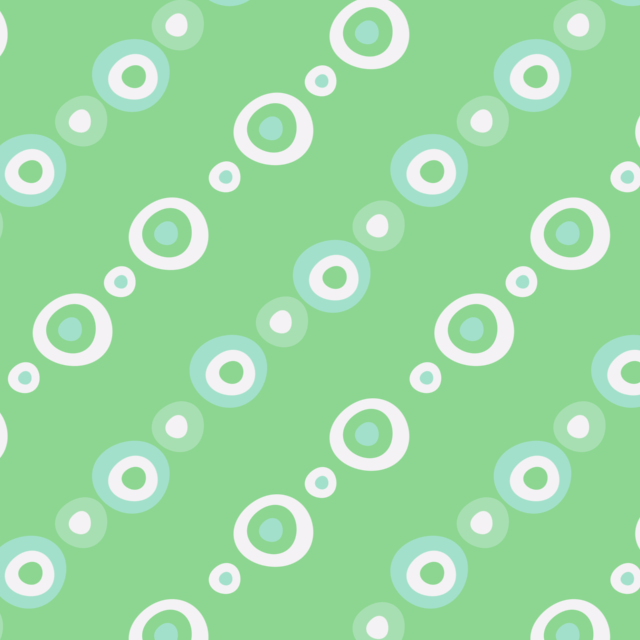
This pattern is drawn by a WebGL 2 fragment shader. Its source:

```glsl
#version 300 es
precision highp float;

uniform vec2 u_resolution;
out vec4 fragColor;

const vec3 GREEN = vec3(0.55, 0.84, 0.57);
const vec3 WHITE = vec3(0.955, 0.95, 0.955);
const vec3 TEAL = vec3(0.64, 0.88, 0.80);
const vec3 PALE = vec3(0.66, 0.875, 0.70);

// Half the tile side; each band of motifs shifts sideways by this much
const float HALF_TILE = 0.3138;

// Offset from the nearest copy of a motif on the staggered lattice
vec2 latticeOffset(vec2 p, vec2 center, float halfTile) {
  vec2 d = p - center;
  d -= halfTile * round(d.y / halfTile);
  d.x -= 2.0 * halfTile * round(d.x / (2.0 * halfTile));
  return d;
}

// Approximate distance to a hand-cut ellipse with three soft lobes
float blob(vec2 d, vec2 radii, float lobeAngle, float wobble) {
  vec2 q = d / radii;
  float angle = atan(q.y, q.x);
  float edge = 1.0 + wobble * cos(3.0 * (angle - radians(lobeAngle)))
             + 0.6 * wobble * sin(2.0 * angle);
  return (length(q) - edge) * min(radii.x, radii.y);
}

vec3 paint(vec3 base, vec3 ink, float dist, float aa) {
  return mix(base, ink, smoothstep(aa, -aa, dist));
}

// Teal disc carrying a white ring
vec3 tealRing(vec3 color, vec2 d, float aa) {
  color = paint(color, TEAL, blob(d - vec2(-0.0043, 0.0026), vec2(0.0605, 0.0568), 45.0, 0.022), aa);
  color = paint(color, WHITE, blob(d - vec2(-0.001, -0.001), vec2(0.0386, 0.0355), 75.0, 0.03), aa);
  return paint(color, GREEN, blob(d, vec2(0.0189, 0.0178), 60.0, 0.03), aa);
}

// Pale disc with a white dot
vec3 paleDot(vec3 color, vec2 d, float aa) {
  color = paint(color, PALE, blob(d, vec2(0.0407, 0.0395), 60.0, 0.03), aa);
  return paint(color, WHITE, blob(d - vec2(-0.0026, -0.0003), vec2(0.0172, 0.018), 70.0, 0.045), aa);
}

// Wide white ring with a teal centre
vec3 whiteRing(vec3 color, vec2 d, float aa) {
  color = paint(color, WHITE, blob(d, vec2(0.0622, 0.0566), 75.0, 0.025), aa);
  color = paint(color, GREEN, blob(d - vec2(-0.0026, 0.0023), vec2(0.0387, 0.0384), 65.0, 0.03), aa);
  return paint(color, TEAL, blob(d - vec2(-0.0046, 0.0016), vec2(0.0185), 70.0, 0.035), aa);
}

// Small white bead with a teal centre
vec3 whiteBead(vec3 color, vec2 d, float aa) {
  color = paint(color, WHITE, blob(d, vec2(0.0247, 0.0241), 70.0, 0.03), aa);
  return paint(color, TEAL, blob(d - vec2(0.0013, 0.0), vec2(0.0105), 70.0, 0.03), aa);
}

void main() {
  float size = min(u_resolution.x, u_resolution.y);
  vec2 p = gl_FragCoord.xy / size;
  float aa = 0.9 / size;
  vec3 color = GREEN;

  // Two unevenly spaced copies of each motif per lattice cell
  for (int i = 0; i < 2; i++) {
    float k = float(i);
    vec2 tealCenter = vec2(0.5234, 0.5664) + k * vec2(0.1523, 0.1654);
    vec2 paleCenter = vec2(0.4418, 0.4970) + k * vec2(0.151, 0.150);
    vec2 ringCenter = vec2(0.1146, 0.4837) + k * vec2(0.150);
    vec2 beadCenter = vec2(0.0378, 0.4095) + k * vec2(0.150);

    color = tealRing(color, latticeOffset(p, tealCenter, HALF_TILE), aa);
    color = paleDot(color, latticeOffset(p, paleCenter, HALF_TILE), aa);
    color = whiteRing(color, latticeOffset(p, ringCenter, HALF_TILE), aa);
    color = whiteBead(color, latticeOffset(p, beadCenter, HALF_TILE), aa);
  }

  fragColor = vec4(color, 1.0);
}
```
